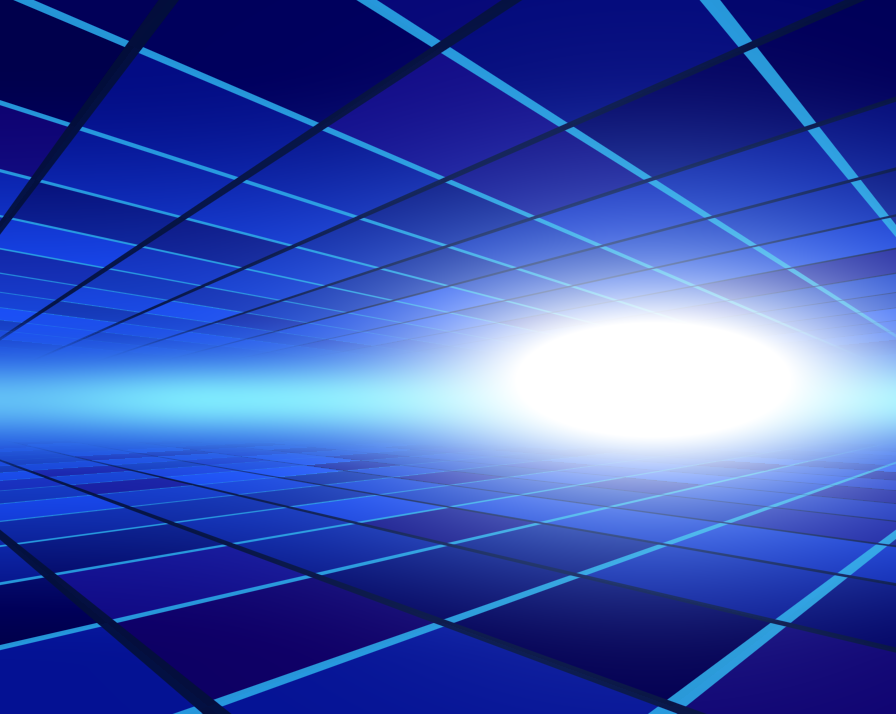
Give the GLSL for this background, as a Shadertoy shader.

```glsl
#define ASPECT 1.2549
#define LEFT_VANISH -0.2255
#define RIGHT_VANISH 1.4967
#define CEILING_HORIZON 0.3758
#define FLOOR_HORIZON 0.4379
#define CEILING_TILE 0.77
#define FLOOR_TILE 1.52
#define SEAM_HALF 0.030
#define BAND_HEIGHT 0.44
#define GLOW_CENTER vec2(0.915, 0.468)
#define GLOW_SIZE vec2(0.30, 0.125)
#define HAZE_SIZE vec2(0.40, 0.30)

const vec3 NAVY   = vec3(0.00, 0.01, 0.42);
const vec3 AZURE  = vec3(0.10, 0.29, 0.88);
const vec3 VIOLET = vec3(0.11, 0.00, 0.47);
const vec3 SHADOW = vec3(0.01, 0.06, 0.22);
const vec3 CYAN   = vec3(0.16, 0.65, 0.90);
const vec3 AQUA   = vec3(0.50, 0.94, 1.00);
const vec3 HAZE   = vec3(0.52, 0.70, 1.00);

float hash(vec2 cell) {
    return fract(sin(dot(cell, vec2(127.1, 311.7))) * 43758.5453);
}

// Elliptical falloff around the glow center
float falloff(vec2 p, vec2 size) {
    vec2 q = (p - GLOW_CENTER) / size;
    return exp(-dot(q, q));
}

// Plane coordinates: each axis counts tiles between lines to one vanishing point
vec2 planeCoords(vec2 p, float depth) {
    return vec2(p.x - LEFT_VANISH, RIGHT_VANISH - p.x) / depth;
}

// Antialiased coverage of the seams on both axes
vec2 seams(vec2 grid, vec2 blur) {
    vec2 dist = abs(fract(grid + 0.5) - 0.5);
    vec2 cover = 1.0 - smoothstep(SEAM_HALF - blur, SEAM_HALF + blur, dist);
    return cover * min(vec2(1.0), SEAM_HALF / blur);
}

void mainImage(out vec4 fragColor, in vec2 fragCoord) {
    vec2 p = fragCoord / iResolution.xy * vec2(ASPECT, 1.0);
    bool above = p.y > BAND_HEIGHT;

    // Project the pixel onto the ceiling or the floor
    float depth = max(above ? p.y - CEILING_HORIZON : FLOOR_HORIZON - p.y, 0.02);
    float tileSize = above ? CEILING_TILE : FLOOR_TILE;
    vec2 offset = above ? vec2(-0.03, 0.035) : vec2(1.21, 1.30);
    vec2 coords = planeCoords(p, depth);
    vec2 grid = (coords - offset) / tileSize;
    vec2 blur = 0.75 * sqrt(1.0 + coords * coords) / (iResolution.y * depth * tileSize);
    float visible = above ? smoothstep(0.49, 0.57, p.y)
                          : 1.0 - smoothstep(0.33, 0.39, p.y);

    // Blue gradient, darkening away from the horizon
    float rise = above ? (p.y - BAND_HEIGHT) / (1.0 - BAND_HEIGHT)
                       : (BAND_HEIGHT - p.y) / BAND_HEIGHT;
    vec3 color = mix(AZURE, NAVY, smoothstep(0.05, 0.85, rise));

    // Shade each tile
    vec2 cell = floor(grid) + (above ? 0.0 : 37.0);
    float shade = hash(cell) - 0.45;
    float tint = smoothstep(0.65, 0.95, hash(cell + 19.0));
    color += visible * shade * vec3(0.03, 0.11, 0.30);
    color = mix(color, VIOLET, 0.5 * visible * tint);

    // Dark seams run one way, lit seams the other
    vec2 seam = seams(grid, blur) * visible;
    color = mix(color, SHADOW, 0.9 * seam.x);

    // Broad haze, then lit seams broken at the joints
    color = mix(color, HAZE, 0.55 * falloff(p, HAZE_SIZE));
    vec3 lit = mix(CYAN, AQUA, 0.5 * falloff(p, HAZE_SIZE));
    color = mix(color, lit, 0.9 * seam.y * (1.0 - seam.x));

    // Horizon band
    float bandOffset = (p.y - BAND_HEIGHT) / 0.052;
    float band = exp(-bandOffset * bandOffset) * mix(0.70, 0.95, smoothstep(0.0, 0.3, p.x));
    color = mix(color, AQUA, band);

    // White core
    color = mix(color, vec3(1.0), min(1.0, 1.5 * falloff(p, GLOW_SIZE)));
    fragColor = vec4(clamp(color, 0.0, 1.0), 1.0);
}
```
